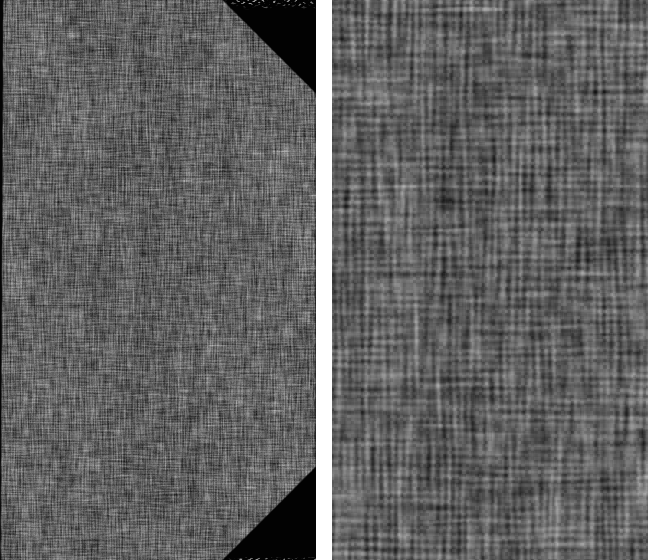
Left, the full canvas; right, a detail of the centre.
Write a Shadertoy shader that draws this texture.

```glsl
// Worn grey woven book cloth with two black leather corners and a dark left edge.

const float TAU = 6.2831853;
const float CLOTH_TONE = 0.362;
const float LEATHER_TONE = 0.008;
const float CORNER_LEG = 0.167;

float hash(vec2 p) {
    vec3 q = fract(p.xyx * vec3(0.1031, 0.1030, 0.0973));
    q += dot(q, q.yzx + 33.33);
    return fract((q.x + q.y) * q.z);
}

float cornerSlope(vec2 cell, vec2 offset) {
    float angle = TAU * hash(cell);
    return dot(vec2(cos(angle), sin(angle)), offset);
}

// Gradient noise, roughly -0.7 to 0.7
float noise(vec2 p) {
    vec2 i = floor(p), f = fract(p), e = vec2(0.0, 1.0);
    vec2 u = f * f * f * (f * (f * 6.0 - 15.0) + 10.0);
    float low = mix(cornerSlope(i, f), cornerSlope(i + e.yx, f - e.yx), u.x);
    float high = mix(cornerSlope(i + e.xy, f - e.xy), cornerSlope(i + e.yy, f - e.yy), u.x);
    return mix(low, high, u.y);
}

// Threads running along y: regular ribs with wandering phase and uneven thickness
float threads(vec2 p, float density, float seed) {
    float wander = noise(vec2(p.x * 45.0, p.y * 9.0) + seed);
    float rib = sin(TAU * (p.x * density + 0.9 * wander));
    float fine = noise(vec2(p.x * 305.0, p.y * 34.0) + seed + 17.3);
    float broad = noise(vec2(p.x * 120.0, p.y * 9.0) + seed + 41.7);
    return 0.042 * rib + 0.21 * fine + 0.09 * broad;
}

// Sparse pale slubs along y
float slubs(vec2 p, float seed) {
    float streak = noise(vec2(p.x * 190.0, p.y * 17.0) + seed);
    return smoothstep(0.33, 0.62, streak);
}

float clothTone(vec2 p, float width) {
    float warp = threads(p, 211.0, 11.4);
    float weft = threads(p.yx, 197.0, 83.6);
    float cloud = 0.05 * noise(p * 9.0 + 5.2) + 0.06 * noise(p * vec2(34.0, 5.0) + 61.8);
    float wear = 0.11 * slubs(p, 131.5) + 0.13 * slubs(p.yx, 207.9);
    float grain = 0.09 * (hash(floor(p * 512.0)) - 0.5);
    float sides = 0.035 * abs(2.0 * p.x / width - 1.0);
    return max(CLOTH_TONE + warp + 0.78 * weft + cloud + wear + grain + sides, 0.07);
}

// Scuffed leather where it folds over the top and bottom edge
float leatherTone(vec2 p, float width) {
    float topBand = smoothstep(0.984, 0.997, p.y + 0.008 * noise(p * 60.0));
    float bottomBand = 1.0 - smoothstep(0.001, 0.006, p.y);
    float flecks = smoothstep(0.08, 0.42, noise(p * vec2(150.0, 270.0) + 9.1));
    float inside = smoothstep(width - CORNER_LEG, width - CORNER_LEG + 0.03, p.x);
    return LEATHER_TONE + 0.6 * flecks * inside * max(topBand, bottomBand);
}

// Signed distance to the diagonal corner cuts, negative on the leather
float cornerDistance(vec2 p, float width) {
    float nearestEnd = min(p.y, 1.0 - p.y);
    return (width - p.x + nearestEnd - CORNER_LEG) * 0.7071;
}

void mainImage(out vec4 fragColor, in vec2 fragCoord) {
    vec2 p = fragCoord / iResolution.y;
    float width = iResolution.x / iResolution.y;
    float soft = 1.0 / iResolution.y;

    // Cloth panel
    float tone = clothTone(p, width);

    // Slanted dark strip on the left, frayed shade on the right
    float stripWidth = mix(0.0015, 0.006, p.y) + 0.001 * noise(vec2(p.y * 50.0, 3.7));
    tone = mix(0.02, tone, smoothstep(-soft, soft, p.x - stripWidth));
    float fray = 0.002 + 0.004 * noise(vec2(p.y * 70.0, 8.4));
    tone *= mix(0.45, 1.0, smoothstep(-soft, soft, width - p.x - fray));

    // Leather corners
    float edge = cornerDistance(p, width) + 0.0006 * noise(p * 110.0);
    tone = mix(leatherTone(p, width), tone, smoothstep(-soft, soft, edge));

    fragColor = vec4(vec3(clamp(tone, 0.0, 1.0)), 1.0);
}
```
